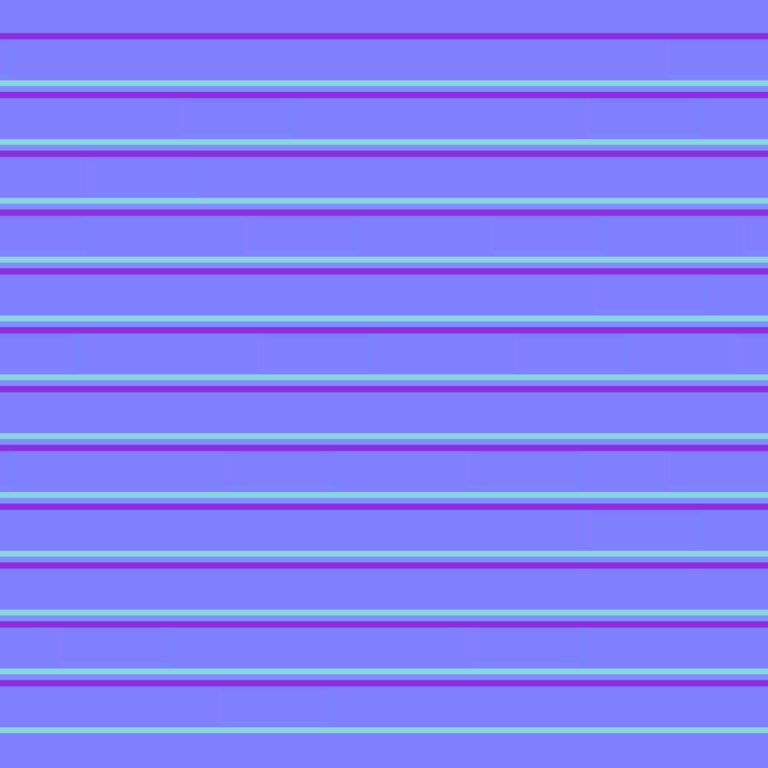
This texture map is drawn by a Shadertoy shader. Its source:

```glsl
const float ROWS = 12.0;
const float PITCH = 0.07659;
const float FIRST_GROOVE = 0.0471;

float hash(vec2 p) {
    vec3 q = fract(vec3(p.xyx) * 0.1031);
    q += dot(q, q.yzx + 33.33);
    return fract((q.x + q.y) * q.z);
}

// Soft stripe centred on zero
float band(float d, float halfWidth, float soft) {
    soft = max(soft, 0.7 / iResolution.y);
    return 1.0 - smoothstep(halfWidth - soft, halfWidth + soft, abs(d));
}

// Signed offset to the nearest of a limited set of evenly spaced lines
float lineOffset(float y, float first, float count) {
    float index = clamp(round((y - first) / PITCH), 0.0, count - 1.0);
    return y - first - index * PITCH;
}

// Faint normal tilt along the four sides of a raised panel
vec3 panelTilt(vec2 p) {
    vec2 halfSize = vec2(0.0716, 0.0225);
    float insideX = band(p.x, halfSize.x, 0.003);
    float insideY = band(p.y, halfSize.y, 0.003);
    float left = band(p.x + halfSize.x, 0.0025, 0.0025) * insideY;
    float right = band(p.x - halfSize.x, 0.0025, 0.0025) * insideY;
    float top = band(p.y + halfSize.y, 0.0025, 0.0025) * insideX;
    float bottom = band(p.y - halfSize.y, 0.0025, 0.0025) * insideX;
    return vec3(0.03, -0.004, -0.008) * left
         + vec3(-0.032, 0.012, 0.0) * right
         + vec3(0.004, -0.014, 0.0) * top
         + vec3(-0.004, 0.022, 0.0) * bottom;
}

void mainImage(out vec4 fragColor, in vec2 fragCoord) {
    vec2 uv = fragCoord / iResolution.xy;
    float y = 1.0 - uv.y;
    vec3 color = vec3(0.5, 0.5, 1.0);

    // Scattered panels, wrapping across the sides
    int panelCounts[12] = int[12](1, 2, 1, 3, 1, 3, 0, 3, 1, 0, 2, 1);
    float row = clamp(floor((y - FIRST_GROOVE) / PITCH), 0.0, ROWS - 1.0);
    float rowY = y - FIRST_GROOVE - row * PITCH - 0.0298;
    int count = panelCounts[int(row)];
    for (int i = 0; i < count; i++) {
        float jitter = 0.1 * (hash(vec2(row + 5.0, float(i) + 9.0)) - 0.5);
        float center = hash(vec2(row + 2.0, 17.0)) + float(i) / float(count) + jitter;
        color += panelTilt(vec2(fract(uv.x - center + 0.5) - 0.5, rowY));
    }

    // Recess between neighbouring boards
    float gap = lineOffset(y, FIRST_GROOVE + 0.0688, ROWS - 1.0);
    color = mix(color, vec3(0.5, 0.56, 1.0), band(gap, 0.0042, 0.001));

    // Upper and lower bevels of each board
    float upper = lineOffset(y, FIRST_GROOVE, ROWS);
    float lower = lineOffset(y, FIRST_GROOVE + 0.0612, ROWS);
    color = mix(color, vec3(0.54, 0.18, 0.87), band(upper, 0.0041, 0.0014));
    color = mix(color, vec3(0.54, 0.84, 0.87), band(lower, 0.0038, 0.0012));

    fragColor = vec4(color, 1.0);
}
```
